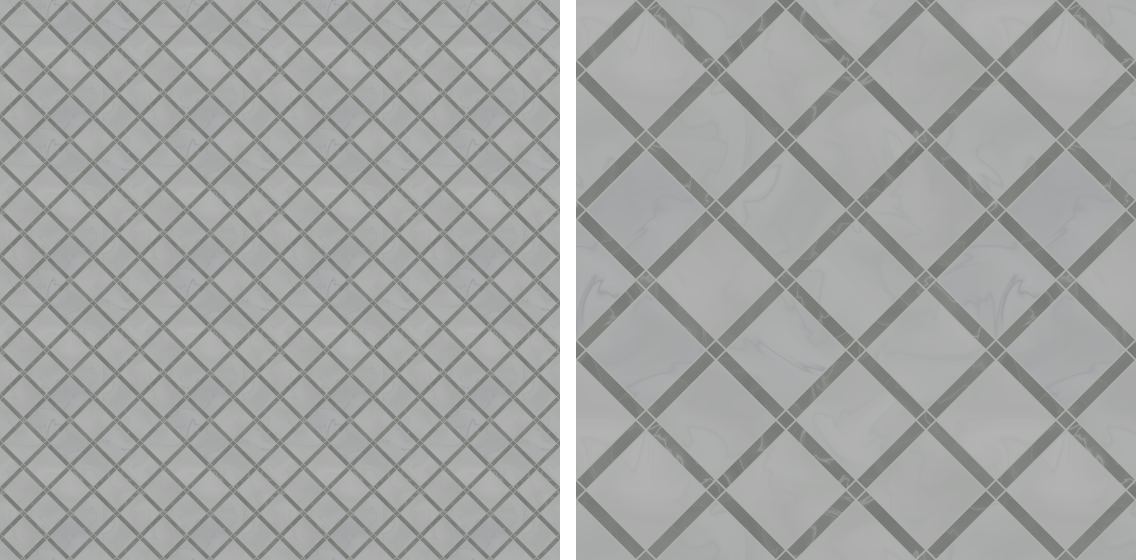
Left, the full canvas; right, a detail of the centre.
Reproduce this texture procedurally as a WebGL 1 fragment shader.

```glsl
precision highp float;
// Diagonal marble floor: pale square tiles framed by dark stone strips, with
// thin pale grout on every joint and a small dark square at each crossing.
// Veins are warped layered sines, seeded per stone; the seeds wrap for tiling.

uniform vec2 u_resolution;

#define TILES 12.0          // diamonds across and down the canvas
#define SEED_PERIOD 3.0     // diamonds before the stones recur
#define STRIP_WIDTH 0.145   // relative to the tile pitch
#define GROUT_WIDTH 0.018
#define TILE_COLOR vec3(0.675, 0.68, 0.675)
#define TILE_VEIN_COLOR vec3(0.565, 0.575, 0.585)
#define STRIP_COLOR vec3(0.485, 0.495, 0.48)
#define STRIP_VEIN_COLOR vec3(0.64, 0.65, 0.635)
#define GROUT_COLOR vec3(0.675, 0.685, 0.67)

float hash(vec2 p, float salt) {
  return fract(sin(dot(p, vec2(12.99, 78.23)) + salt * 37.7) * 4375.85);
}

// x: thin veins, y: soft clouds; both from 0 to 1
vec2 marble(vec2 p, vec2 seed) {
  float angle = 6.2832 * hash(seed, 1.0);
  float c = cos(angle), s = sin(angle);
  p = mat2(c, s, -s, c) * p + 9.0 * vec2(hash(seed, 2.0), hash(seed, 3.0));
  float frequency = 3.5;
  float amplitude = 0.24;
  for (int i = 0; i < 4; i++) {
    p += amplitude * sin(p.yx * frequency + vec2(1.3, 4.1) * float(i + 1));
    frequency *= 1.9;
    amplitude *= 0.55;
  }
  float vein = pow(1.0 - abs(sin(4.0 * p.x + 1.5 * p.y)), 5.0);
  float cloud = 0.5 + 0.25 * (sin(3.0 * p.x) + sin(4.3 * p.y + p.x));
  return vec2(vein, cloud);
}

void main() {
  // Diagonal axes: tiles centre on integers, strips on half-integers
  vec2 q = TILES * gl_FragCoord.xy / u_resolution;
  vec2 uv = vec2(q.x + q.y, q.x - q.y);
  float pixel = 1.4142 * TILES / min(u_resolution.x, u_resolution.y);

  // Signed distance from the joint on each axis, negative inside a strip
  vec2 joint = abs(fract(uv) - 0.5) - 0.5 * STRIP_WIDTH;
  vec2 inStrip = step(joint, vec2(0.0));

  // Centre of the stone underfoot, and its wrapped seed
  vec2 center = mix(floor(uv + 0.5), floor(uv) + 0.5, inStrip);
  vec2 seed = mod(0.5 * vec2(center.x + center.y, center.x - center.y), SEED_PERIOD);
  float wear = hash(seed, 4.0);
  float tone = hash(seed, 5.0) - 0.5;

  // Pale tile: faint clouds, with heavier grey veins on some
  vec2 local = uv - center;
  vec2 stone = marble(local * 1.3, seed);
  float tileVein = stone.x * stone.y * mix(0.15, 0.75, wear * wear);
  vec3 tile = TILE_COLOR + 0.016 * tone + 0.03 * (stone.y - 0.5);
  tile += wear * wear * vec3(-0.014, -0.012, -0.004);
  tile = mix(tile, TILE_VEIN_COLOR, tileVein);

  // Dark strip: pale slanting veins, strong on a few segments
  vec2 streak = marble(local * 2.6, seed + 0.125);
  float stripVein = streak.x * mix(0.1, 0.85, wear * wear);
  vec3 strip = STRIP_COLOR + 0.03 * tone + 0.03 * (streak.y - 0.5);
  strip = mix(strip, STRIP_VEIN_COLOR, stripVein);

  // Box-filtered masks for the strips and the grout
  vec2 cover = clamp(0.5 - joint / pixel, 0.0, 1.0);
  vec2 outer = clamp((joint + 0.5 * GROUT_WIDTH) / pixel + 0.5, 0.0, 1.0);
  vec2 inner = clamp((joint - 0.5 * GROUT_WIDTH) / pixel + 0.5, 0.0, 1.0);
  vec2 grout = outer - inner;

  vec3 color = mix(tile, strip, max(cover.x, cover.y));
  color = mix(color, GROUT_COLOR, max(grout.x, grout.y));
  gl_FragColor = vec4(color, 1.0);
}
```
